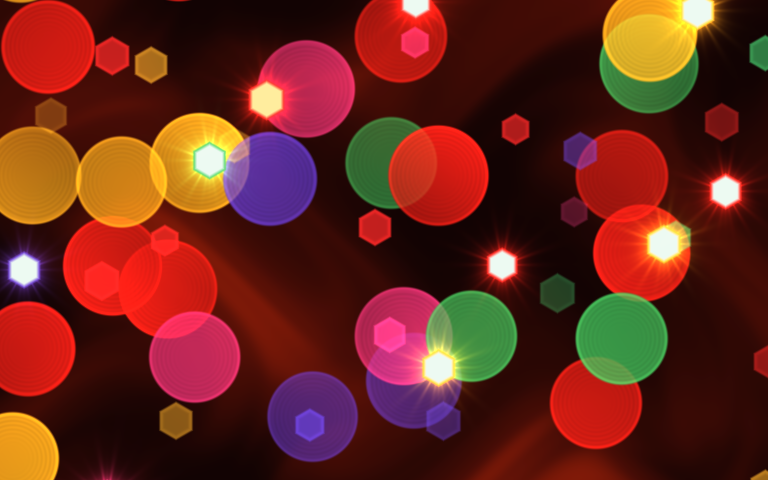
Write a WebGL 2 fragment shader that draws this background.

```glsl
#version 300 es
precision highp float;
uniform vec2 u_resolution;
out vec4 fragColor;

const int DISCS = 26;
const int DIM_HEXES = 24;
const int SPARKS = 10;

vec3 hash3(float n) {
  return fract(sin((n + 1.0) * vec3(12.99, 78.23, 37.72)) * 4375.85);
}

// Even low-discrepancy scatter with jitter, slightly overrunning the canvas
vec2 scatter(float index, float seed, float aspect, float jitter) {
  vec2 even = fract(vec2(0.7549, 0.5698) * index + hash3(seed).xy);
  vec2 area = vec2(aspect, 1.0) + 0.1;
  return even * area - 0.05 + (hash3(index + seed).xy - 0.5) * jitter;
}

vec3 lightColor(float t) {
  const vec3 red = vec3(0.80, 0.10, 0.07);
  const vec3 pink = vec3(0.84, 0.18, 0.42);
  const vec3 gold = vec3(0.89, 0.61, 0.10);
  const vec3 green = vec3(0.20, 0.58, 0.27);
  const vec3 violet = vec3(0.30, 0.17, 0.60);
  if (t < 0.39) return red;
  if (t < 0.54) return pink;
  if (t < 0.73) return gold;
  if (t < 0.90) return green;
  return violet;
}

// Hexagon with upright left and right sides
float hexDistance(vec2 p, float apothem) {
  p = abs(p);
  return max(p.x, dot(p, vec2(0.5, 0.866))) - apothem;
}

float coverage(float dist, float softness) {
  return 1.0 - smoothstep(-softness, softness, dist);
}

// Translucent layer that brightens where lights overlap
vec3 layer(vec3 base, vec3 tint, float alpha) {
  return base * (1.0 - 0.78 * alpha) + tint * alpha;
}

// Warm dark haze from layered, bent sines
vec3 backdrop(vec2 p, float seed) {
  float haze = 0.0;
  float weight = 0.5;
  vec2 q = p * 5.0 + seed;
  for (int i = 0; i < 4; i++) {
    q += 0.7 * sin(q.yx * 1.3 + float(i) * 2.1);
    haze += weight * sin(q.x) * sin(q.y);
    q = mat2(1.3, 0.9, -0.9, 1.3) * q;
    weight *= 0.5;
  }
  float warm = smoothstep(-0.5, 0.7, haze);
  vec3 color = mix(vec3(0.07, 0.012, 0.012), vec3(0.34, 0.06, 0.025), warm);
  return color + vec3(0.28, 0.07, 0.01) * smoothstep(0.3, 0.85, haze);
}

// Large disc with a lit side, fine rings and a thin bright rim
vec3 addDisc(vec3 base, vec2 p, float radius, vec3 tint, vec3 rnd, float soft) {
  float r = length(p);
  float angle = rnd.x * 6.2832;
  float side = dot(p, vec2(cos(angle), sin(angle))) / radius;
  float shade = 1.0 + side * 0.22 * rnd.y;
  float rings = 1.0 + 0.035 * sin(r * 700.0) * smoothstep(0.2, 0.9, r / radius);
  float rim = exp(-pow((r - radius + 0.004) / 0.004, 2.0));
  float alpha = coverage(r - radius, soft) * mix(0.68, 1.0, rnd.z);
  return layer(base, tint * shade * rings + tint * 0.2 * rim, alpha);
}

vec3 addDimHex(vec3 base, vec2 p, float size, vec3 tint, float opacity, float soft) {
  float d = hexDistance(p, size);
  float rim = exp(-pow((d + 0.004) / 0.004, 2.0));
  return layer(base, tint * (1.0 + 0.2 * rim), coverage(d, soft) * opacity);
}

// White-hot hexagon with a coloured fringe, halo and short rays
vec3 addSpark(vec3 base, vec2 p, float size, vec3 tint, vec3 core, float soft) {
  float d = hexDistance(p, size);
  float angle = atan(p.y, p.x);
  float rays = pow(abs(cos(angle * 9.0)), 6.0) * (0.6 + 0.4 * sin(angle * 5.0));
  float outside = max(d, 0.0);
  float glow = 0.65 * exp(-outside * 75.0) + 0.4 * rays * exp(-outside * 38.0);
  vec3 color = base + tint * glow;
  vec3 body = mix(tint * 1.3 + 0.1, core, smoothstep(0.0, 0.009, -d));
  return mix(color, body, coverage(d, soft));
}

void main() {
  vec2 p = gl_FragCoord.xy / u_resolution.y;
  float aspect = u_resolution.x / u_resolution.y;
  float soft = max(0.003, 1.0 / u_resolution.y);
  vec3 color = backdrop(p, 2.4);

  for (int i = 0; i < DISCS; i++) {
    float n = float(i);
    vec3 rnd = hash3(n + 40.0);
    vec2 center = scatter(n, 7.0, aspect, 0.22);
    vec3 tint = lightColor(fract(n * 0.618 + 0.1));
    color = addDisc(color, p - center, mix(0.094, 0.105, rnd.y), tint, rnd, soft);
  }

  for (int i = 0; i < DIM_HEXES; i++) {
    float n = float(i);
    vec3 rnd = hash3(n + 90.0);
    vec2 center = scatter(n, 23.0, aspect, 0.3);
    vec3 tint = lightColor(fract(n * 0.618 + 0.35)) * 1.1 + vec3(0.0, 0.03, 0.06);
    float size = mix(0.027, 0.037, rnd.x);
    color = addDimHex(color, p - center, size, tint, mix(0.25, 0.9, rnd.y), soft);
  }

  for (int i = 0; i < SPARKS; i++) {
    float n = float(i);
    vec3 rnd = hash3(n + 150.0);
    vec2 center = scatter(n, 61.0, aspect, 0.25);
    vec3 tint = lightColor(fract(n * 0.618 + 0.6));
    vec3 core = mix(vec3(0.93, 0.98, 0.95), vec3(1.0, 0.93, 0.62), step(0.7, rnd.x));
    color = addSpark(color, p - center, mix(0.031, 0.037, rnd.y), tint, core, soft);
  }

  fragColor = vec4(clamp(color, 0.0, 1.0), 1.0);
}
```
